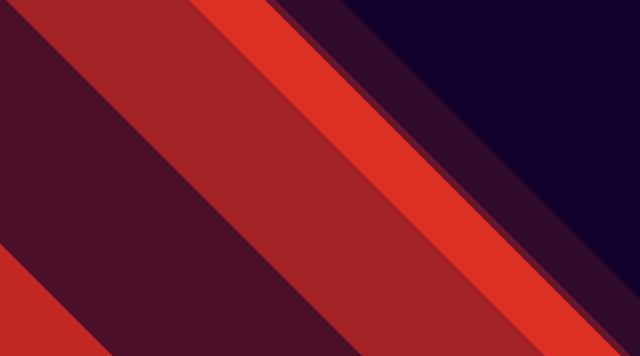
This background is drawn by a Shadertoy shader. Its source:

```glsl
// Flat diagonal stripes in red, maroon and navy, descending to the right at 45 degrees.

// Stripe boundaries along the diagonal, in canvas heights from the top left corner
#define CORNER_END  -0.6840
#define MAROON_END   0.0165
#define CRIMSON_END  0.5310
#define SCARLET_END  0.7445
#define TRIM_END     0.7725
#define PLUM_END     0.9570

const vec3 CORNER_RED = vec3(0.760, 0.160, 0.145);
const vec3 MAROON     = vec3(0.294, 0.060, 0.157);
const vec3 CRIMSON    = vec3(0.635, 0.135, 0.149);
const vec3 SCARLET    = vec3(0.870, 0.184, 0.140);
const vec3 TRIM       = vec3(0.400, 0.085, 0.170);
const vec3 PLUM       = vec3(0.184, 0.040, 0.165);
const vec3 NAVY       = vec3(0.070, 0.005, 0.165);

// Coverage of the half plane beyond an edge, smoothed over one pixel
float beyond(float diagonal, float edge) {
    float pixels = (diagonal - edge) * iResolution.y / sqrt(2.0);
    return clamp(pixels + 0.5, 0.0, 1.0);
}

void mainImage(out vec4 fragColor, in vec2 fragCoord) {
    vec2 p = fragCoord / iResolution.y;
    float diagonal = p.x + p.y - 1.0;

    // Layer the stripes from lower left to upper right
    vec3 color = CORNER_RED;
    color = mix(color, MAROON,  beyond(diagonal, CORNER_END));
    color = mix(color, CRIMSON, beyond(diagonal, MAROON_END));
    color = mix(color, SCARLET, beyond(diagonal, CRIMSON_END));
    color = mix(color, TRIM,    beyond(diagonal, SCARLET_END));
    color = mix(color, PLUM,    beyond(diagonal, TRIM_END));
    color = mix(color, NAVY,    beyond(diagonal, PLUM_END));

    fragColor = vec4(color, 1.0);
}
```
